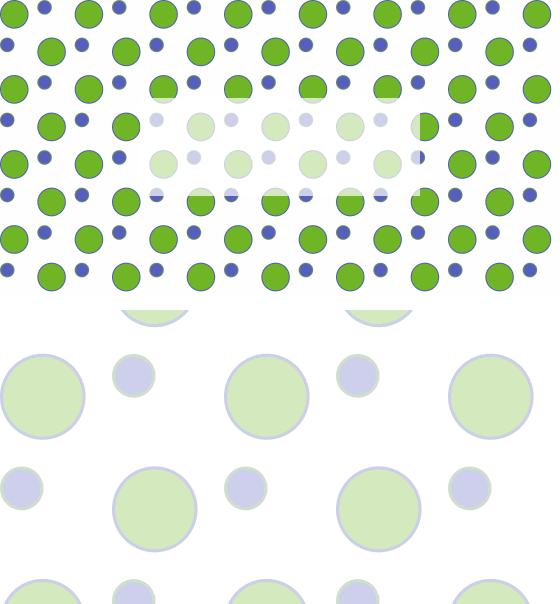
Top, the full canvas; bottom, a detail of the centre.
Reproduce this pattern procedurally as a WebGL 1 fragment shader.

```glsl
precision highp float;

uniform vec2 u_resolution;

// Layout: lengths are in units of one repeat
const vec2 REPEATS = vec2(7.5, 3.917);
const vec2 BIG_CENTRE = vec2(0.191, 0.191);
const vec2 SMALL_CENTRE = vec2(0.597, 0.098);
const float BIG_RADIUS = 0.191;
const float SMALL_RADIUS = 0.097;
const float OUTLINE_WIDTH = 0.014;

// Faded panel: half size as a fraction of the canvas
const vec2 PANEL_HALF_SIZE = vec2(0.25, 0.1667);
const float PANEL_FADE = 0.7;

// Colours
const vec3 PAPER = vec3(0.995, 0.995, 1.0);
const vec3 GREEN = vec3(0.44, 0.71, 0.15);
const vec3 BLUE = vec3(0.34, 0.37, 0.75);
const vec3 BIG_OUTLINE = vec3(0.31, 0.38, 0.69);
const vec3 SMALL_OUTLINE = vec3(0.39, 0.57, 0.34);

// Distance to the nearest centre of a staggered lattice
float latticeDistance(vec2 p, vec2 centre) {
  vec2 q = p - centre;
  float mainRow = length(fract(q + 0.5) - 0.5);
  float shiftedRow = length(fract(q) - 0.5);
  return min(mainRow, shiftedRow);
}

// Antialiased coverage of a signed distance
float coverage(float dist, float pixel) {
  return clamp(0.5 - dist / pixel, 0.0, 1.0);
}

// Filled disc with an outline inside its rim
vec3 paintDot(vec3 base, float dist, vec3 fill, vec3 outline, float pixel) {
  vec3 color = mix(base, outline, coverage(dist, pixel));
  return mix(color, fill, coverage(dist + OUTLINE_WIDTH, pixel));
}

void main() {
  vec2 uv = gl_FragCoord.xy / u_resolution;
  vec2 cell = vec2(uv.x, 1.0 - uv.y) * REPEATS;
  float pixel = REPEATS.x / u_resolution.x;

  // Staggered dots
  float big = latticeDistance(cell, BIG_CENTRE) - BIG_RADIUS;
  float small = latticeDistance(cell, SMALL_CENTRE) - SMALL_RADIUS;
  vec3 color = paintDot(PAPER, big, GREEN, BIG_OUTLINE, pixel);
  color = paintDot(color, small, BLUE, SMALL_OUTLINE, pixel);

  // Translucent white panel in the middle
  vec2 edge = (abs(uv - 0.5) - PANEL_HALF_SIZE) * u_resolution;
  float panel = coverage(max(edge.x, edge.y), 1.0);
  color = mix(color, vec3(1.0), PANEL_FADE * panel);

  gl_FragColor = vec4(color, 1.0);
}
```
